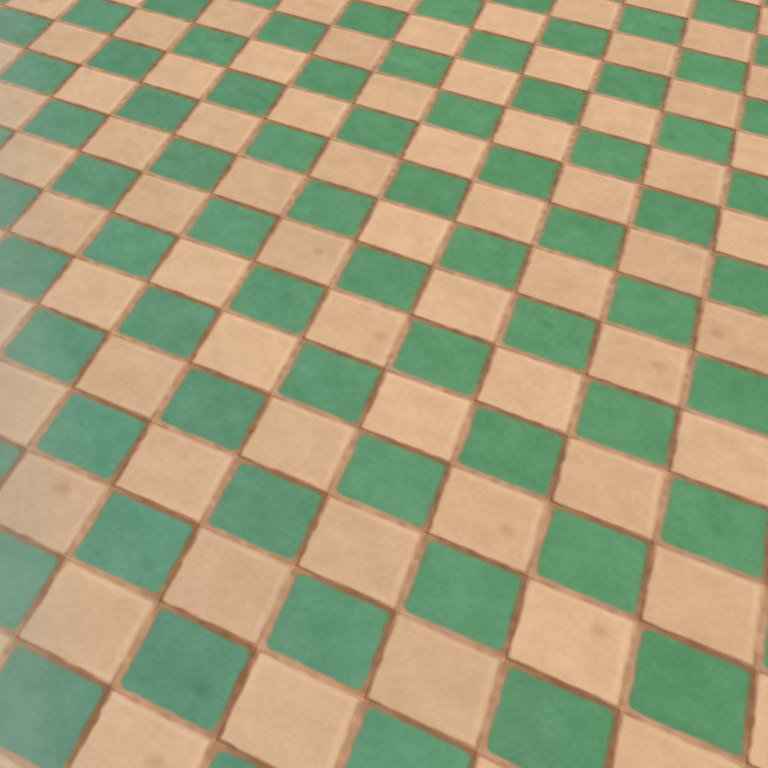
A Shadertoy shader for this texture:

```glsl
float hash(vec2 p) {
    return fract(sin(dot(p, vec2(127.1, 311.7))) * 43758.5453);
}

float noise(vec2 p) {
    vec2 cell = floor(p), f = fract(p);
    f = f * f * (3.0 - 2.0 * f);
    return mix(mix(hash(cell), hash(cell + vec2(1, 0)), f.x),
               mix(hash(cell + vec2(0, 1)), hash(cell + vec2(1, 1)), f.x), f.y);
}

float fbm(vec2 p) {
    float sum = 0.0, amplitude = 0.5;
    for (int i = 0; i < 4; i++) {
        sum += amplitude * noise(p);
        p = p * 2.03 + 17.3;
        amplitude *= 0.5;
    }
    return sum;
}

float roundedBox(vec2 p, float halfSize, float radius) {
    vec2 q = abs(p) - halfSize + radius;
    return length(max(q, 0.0)) + min(max(q.x, q.y), 0.0) - radius;
}

void mainImage(out vec4 fragColor, in vec2 fragCoord) {
    vec2 uv = fragCoord / iResolution.xy;

    // Perspective: floor plane to canvas, inverted to find floor coordinates
    mat3 floorToCanvas = mat3(0.1133, -0.0636, -0.032,
                              0.0667, 0.1133, 0.0556,
                              0.8516, 0.2943, 1.0);
    vec3 ray = inverse(floorToCanvas) * vec3(uv, 1.0);
    vec2 grid = ray.xy / ray.z;
    float depth = 1.0 / ray.z;
    vec2 footprint = fwidth(grid);
    float soft = 0.018 * depth + 0.5 * max(footprint.x, footprint.y);

    // Checkerboard cells, with slightly uneven tile edges
    vec2 id = floor(grid);
    vec2 p = grid - id - 0.5;
    bool isGreen = mod(id.x + id.y, 2.0) < 0.5;
    float tint = hash(id + 3.7) - 0.5;
    float wobble = 0.022 * (noise(grid * 9.0) - 0.5);
    float edge = isGreen ? roundedBox(p, 0.452, 0.07) : roundedBox(p, 0.472, 0.03);
    float tileMask = 1.0 - smoothstep(-soft, soft, edge + wobble);

    // Glaze colours, cooler towards the lower left
    float cool = smoothstep(0.95, 0.1, uv.x + 0.35 * uv.y);
    vec3 green = mix(vec3(0.375, 0.585, 0.415), vec3(0.385, 0.575, 0.475), cool);
    vec3 sand = mix(vec3(0.85, 0.695, 0.545), vec3(0.83, 0.69, 0.56), cool);
    vec3 tile = isGreen ? green : sand;
    tile *= 1.0 + 0.06 * tint;

    // Mottling, fine grain and sparse stains
    tile += 0.07 * (fbm(grid * 4.0 + 8.0) - 0.47);
    tile += 0.025 * (noise(uv * 170.0) - 0.5);
    vec2 spot = 0.6 * vec2(hash(id + 11.0), hash(id + 23.0)) - 0.3;
    float stain = step(0.85, hash(id + 41.0)) * smoothstep(0.13, 0.0, length(p - spot));
    tile *= 1.0 - 0.1 * stain * vec3(0.7, 1.0, 1.1);

    // Grout, darker along the upper and right sides of green tiles
    vec2 side = isGreen ? p : -p;
    float shade = smoothstep(-0.4, 0.5, side.x + side.y);
    vec3 grout = mix(vec3(0.74, 0.57, 0.44), vec3(0.57, 0.41, 0.29), shade);
    grout *= 0.93 + 0.16 * noise(grid * 13.0);
    vec3 color = mix(grout, tile, tileMask);

    // Pale worn rim on the sand tiles
    float rim = exp(-pow((edge + 0.045) / 0.03, 2.0));
    color += isGreen ? vec3(0.0) : vec3(0.035, 0.03, 0.03) * rim * (1.0 - shade);

    // Soft reflection along the left side
    float haze = smoothstep(0.12, 0.0, uv.x + 0.05 * (uv.y - 0.5));
    color = mix(color, vec3(0.66, 0.66, 0.6), 0.28 * haze);
    fragColor = vec4(color, 1.0);
}
```
